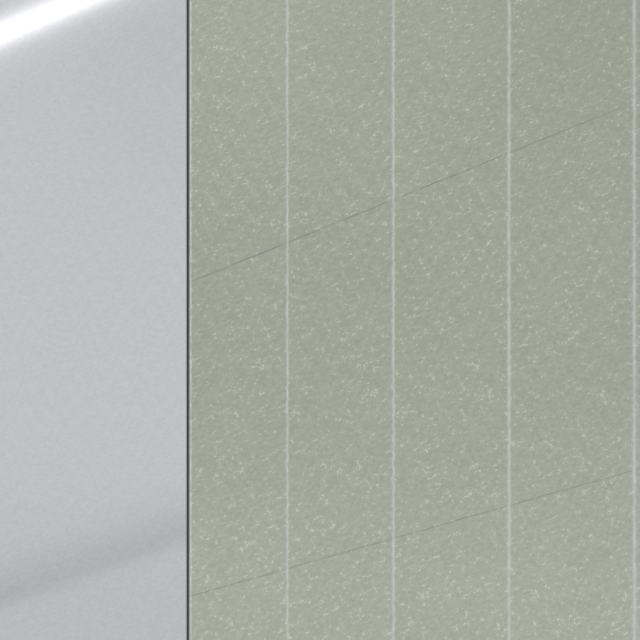
This texture is drawn by a three.js fragment shader. Its source:

```glsl
varying vec2 vUv;

const float SEAM_X = 0.2935;

float hash(vec2 p) {
  return fract(sin(dot(p, vec2(127.1, 311.7))) * 43758.5453);
}

float noise(vec2 p) {
  vec2 cell = floor(p);
  vec2 f = fract(p);
  f = f * f * (3.0 - 2.0 * f);
  float low = mix(hash(cell), hash(cell + vec2(1.0, 0.0)), f.x);
  float high = mix(hash(cell + vec2(0.0, 1.0)), hash(cell + vec2(1.0, 1.0)), f.x);
  return mix(low, high, f.y);
}

// Soft bell of a given half width
float bell(float d, float width) {
  return exp(-d * d / (width * width));
}

// Signed distance above a sloped line crossing x = 0 at the given height
float slopeDistance(vec2 p, float height, float slope) {
  return (p.y - height - slope * p.x) / sqrt(1.0 + slope * slope);
}

// Slanted grain centred on zero
float grain(vec2 p, float scale) {
  vec2 q = vec2(p.x + 0.5 * p.y, p.y - 0.5 * p.x);
  float coarse = noise(q * scale * vec2(0.8, 1.2));
  float fine = noise(q * scale * 1.9 + 37.0);
  return 0.6 * coarse + 0.4 * fine - 0.5;
}

vec3 metalPanel(vec2 p) {
  vec3 color = mix(vec3(0.725, 0.73, 0.745), vec3(0.755, 0.758, 0.772),
                   smoothstep(0.0, 0.35, p.y));
  color -= 0.025 * smoothstep(0.5, 1.0, p.y) * smoothstep(0.0, 0.3, p.x);

  // Shaded fold near the bottom
  float fold = slopeDistance(p, 0.065, 0.35);
  float foldWidth = fold > 0.0 ? 0.045 : 0.018;
  color -= 0.045 * bell(fold, foldWidth);

  // Bright glint in the upper corner
  float glint = slopeDistance(p, 0.947, 0.43);
  color += 0.30 * bell(glint, 0.020) + 0.07 * bell(glint, 0.045);

  return color + 0.035 * grain(p, 230.0);
}

vec3 greenPanel(vec2 p) {
  vec3 color = vec3(0.628, 0.645, 0.588);
  color += vec3(0.028, 0.030, 0.032) * smoothstep(0.5, 0.0, p.y);
  color += 0.020 * smoothstep(0.55, 1.0, p.y) * smoothstep(0.85, 0.35, p.x);
  color -= 0.012 * smoothstep(0.65, 1.0, p.x) * smoothstep(0.5, 1.0, p.y);

  // Grain with scattered pale flecks
  float speckle = grain(p, 190.0);
  color += 0.07 * speckle + 0.055 * smoothstep(0.18, 0.38, speckle);
  return color + 0.008 * (noise(p * 14.0) - 0.5);
}

// Fine broken scratch along a sloped line
float scratch(vec2 p, float height, float slope) {
  float wobble = 0.0015 * (noise(vec2(p.x * 60.0, height * 90.0)) - 0.5);
  float strength = 0.35 + 0.65 * noise(vec2(p.x * 85.0, height * 50.0));
  return strength * bell(slopeDistance(p, height, slope) + wobble, 0.0013);
}

// Pale vertical lines with gently widening gaps
float threads(vec2 p) {
  float mask = 0.0;
  for (int i = 0; i < 4; i++) {
    float n = float(i);
    float x = 0.449 + 0.1582 * n + 0.0075 * n * n;
    float wobble = 0.0016 * (noise(vec2(n * 19.0, p.y * 170.0)) - 0.5);
    float strength = 0.6 + 0.4 * noise(vec2(n * 31.0, p.y * 120.0));
    mask = max(mask, strength * bell(p.x - x + wobble, 0.0021 + 0.0003 * n));
  }
  return mask;
}

void main() {
  vec2 p = vUv;

  vec3 green = greenPanel(p);
  float scratches = max(scratch(p, 0.439, 0.405) * smoothstep(0.98, 0.95, p.x),
                        0.75 * scratch(p, -0.016, 0.284));
  green = mix(green, vec3(0.51, 0.52, 0.52), 0.75 * scratches);
  green = mix(green, vec3(0.76, 0.77, 0.78), 0.85 * threads(p));

  // Join the panels with a dark groove and a pale lip
  float side = smoothstep(SEAM_X - 0.001, SEAM_X + 0.001, p.x);
  vec3 color = mix(metalPanel(p), green, side);
  float lip = bell(p.x - SEAM_X - 0.0045, 0.0016);
  color = mix(color, vec3(0.79, 0.80, 0.79), lip * (0.35 + 0.5 * noise(vec2(3.0, p.y * 150.0))));
  color = mix(color, vec3(0.22, 0.22, 0.24), 0.95 * bell(p.x - SEAM_X, 0.0021));

  gl_FragColor = vec4(clamp(color, 0.0, 1.0), 1.0);
}
```
